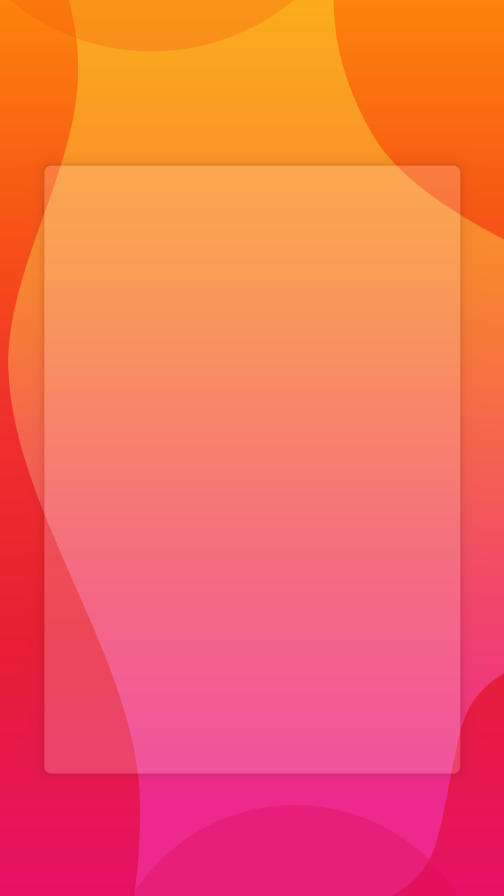
Write a Shadertoy shader that draws this background.

```glsl
const float ASPECT = 0.5625;

// Backdrop gradient, bottom to top
const vec3 MAGENTA = vec3(0.928, 0.160, 0.558);
const vec3 ROSE    = vec3(0.945, 0.275, 0.418);
const vec3 APRICOT = vec3(0.973, 0.508, 0.200);
const vec3 AMBER   = vec3(0.984, 0.676, 0.104);

// Wave gradient, bottom to top
const vec3 CRIMSON = vec3(0.898, 0.070, 0.400);
const vec3 RED     = vec3(0.910, 0.125, 0.198);
const vec3 SCARLET = vec3(0.941, 0.190, 0.168);
const vec3 FLAME   = vec3(0.961, 0.315, 0.092);
const vec3 ORANGE  = vec3(0.992, 0.515, 0.045);

// Discs: centre and radius, tint and opacity
const vec3 TOP_DISC = vec3(0.1693, 1.1914, 0.2487);
const vec3 LOW_DISC = vec3(0.3294, -0.1128, 0.2143);
const vec4 TOP_TINT = vec4(0.965, 0.350, 0.055, 0.30);
const vec4 LOW_TINT = vec4(0.870, 0.050, 0.310, 0.36);

// Glass card
const vec2 CARD_CENTRE = vec2(0.2816, 0.4759);
const vec2 CARD_HALF = vec2(0.2321, 0.3392);
const float CARD_RADIUS = 0.0075;
const float CARD_OPACITY = 0.18;
const vec3 SHADOW = vec3(0.35, 0.08, 0.05);
const float SHADOW_OPACITY = 0.16;
const float SHADOW_REACH = 0.0045;

float coverage(float d) {
    return clamp(0.5 - d / max(fwidth(d), 1e-5), 0.0, 1.0);
}

float ramp(float a, float b, float y) {
    return clamp((y - a) / (b - a), 0.0, 1.0);
}

float square(float v) { return v * v; }

float discDistance(vec2 p, vec3 disc) {
    return length(p - disc.xy) - disc.z;
}

float boxDistance(vec2 p, vec2 halfSize, float radius) {
    vec2 q = abs(p) - halfSize + radius;
    return length(max(q, 0.0)) + min(max(q.x, q.y), 0.0) - radius;
}

vec3 backdrop(float y) {
    vec3 c = mix(MAGENTA, ROSE, ramp(0.10, 0.333, y));
    c = mix(c, APRICOT, ramp(0.333, 0.667, y));
    return mix(c, AMBER, ramp(0.667, 1.0, y));
}

vec3 waveColor(float y) {
    vec3 c = mix(CRIMSON, RED, ramp(0.0, 0.297, y));
    c = mix(c, SCARLET, ramp(0.297, 0.544, y));
    c = mix(c, FLAME, ramp(0.544, 0.727, y));
    return mix(c, ORANGE, ramp(0.727, 1.0, y));
}

// Long S-curve down the left side
float leftEdge(float y) {
    float x = 0.1562 + 0.0781 * smoothstep(0.594, 0.922, y)
                     - 0.1471 * smoothstep(0.099, 0.599, y);
    x -= 0.0104 * square(max(y - 0.922, 0.0) / 0.078);
    return x - 0.0065 * square(max(0.0885 - y, 0.0) / 0.0885);
}

// Bowl in the upper right corner
float upperRightEdge(float y) {
    float depth = 1.0 - y;
    return 0.3724 + 1.92 * square(depth) + 3.84 * square(max(depth - 0.15, 0.0));
}

// Steep S-curve in the lower right corner
float lowerRightEdge(float y) {
    float u = (y - 0.125) / 0.125;
    return 0.5013 + 0.0247 * u + 0.0391 * u * square(u * u);
}

void mainImage(out vec4 fragColor, in vec2 fragCoord) {
    vec2 p = fragCoord / iResolution.xy * vec2(ASPECT, 1.0);
    vec3 color = backdrop(p.y);

    // Waves
    float wave = coverage(p.x - leftEdge(p.y));
    wave = max(wave, coverage(upperRightEdge(p.y) - p.x));
    wave = max(wave, coverage(lowerRightEdge(p.y) - p.x));
    color = mix(color, waveColor(p.y), wave);

    // Translucent discs
    color = mix(color, TOP_TINT.rgb, TOP_TINT.a * coverage(discDistance(p, TOP_DISC)));
    color = mix(color, LOW_TINT.rgb, LOW_TINT.a * coverage(discDistance(p, LOW_DISC)));

    // Card with a thin soft shadow
    float card = boxDistance(p - CARD_CENTRE, CARD_HALF, CARD_RADIUS);
    float inside = coverage(card);
    float shade = SHADOW_OPACITY * exp(-max(card, 0.0) / SHADOW_REACH);
    color = mix(color, SHADOW, shade * (1.0 - inside));
    color = mix(color, vec3(1.0), CARD_OPACITY * inside);

    fragColor = vec4(color, 1.0);
}
```
